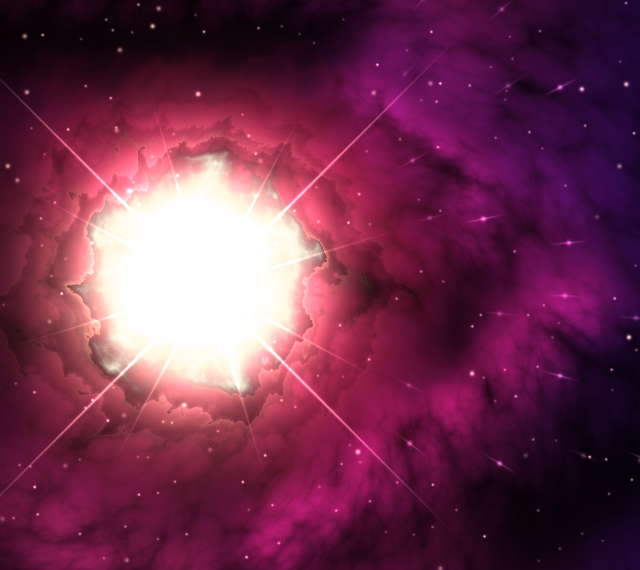
This background is drawn by a WebGL 2 fragment shader. Its source:

```glsl
#version 300 es
precision highp float;
// A blazing white star inside ragged crimson cloud rings, in a violet nebula with scattered stars.
uniform vec2 u_resolution;
out vec4 fragColor;

const vec2 CORE = vec2(0.345, 0.513);
const vec2 FLARE = vec2(0.365, 0.496);
const float PI = 3.14159;

vec2 hash2(vec2 p) {
  return fract(sin(vec2(dot(p, vec2(127.1, 311.7)), dot(p, vec2(269.5, 183.3)))) * 43758.5);
}

// Cellular noise with rounded tops and dark creases.
float puffs(vec2 p) {
  vec2 cell = floor(p), f = p - cell;
  float nearest = 2.0;
  for (int y = -1; y <= 1; y++)
    for (int x = -1; x <= 1; x++) {
      vec2 o = vec2(x, y);
      vec2 d = o + hash2(cell + o) - f;
      nearest = min(nearest, dot(d, d));
    }
  return 1.0 - 1.6 * nearest;
}

// Octaves of puffs, each bent slightly by sines and turned.
float billows(vec2 p) {
  float sum = 0.0, amp = 0.5;
  for (int i = 0; i < 5; i++) {
    p += 0.12 * sin(p.yx * 1.9 + vec2(1.7, 4.1) * float(i));
    sum += amp * puffs(p);
    p = mat2(1.6, 1.2, -1.2, 1.6) * p + 3.7;
    amp *= 0.53;
  }
  return sum;
}

// Soft glow around a line segment.
float band(vec2 p, vec2 a, vec2 b, float width) {
  vec2 v = b - a, d = p - a;
  d -= v * clamp(dot(d, v) / dot(v, v), 0.0, 1.0);
  return exp(-dot(d, d) / (width * width));
}

// One star per chosen cell, with a streak pointing away from the core.
float stars(vec2 p, float scale, float density, float size, float streak) {
  vec2 cell = floor(p * scale);
  vec2 rnd = hash2(cell + scale);
  float margin = streak > 0.0 ? 0.3 : 0.1;
  vec2 pos = (cell + mix(vec2(margin), vec2(1.0 - margin), hash2(cell + 7.3))) / scale;
  vec2 d = p - pos, dir = normalize(pos - CORE);
  float along = dot(d, dir), across = dot(d, vec2(-dir.y, dir.x));
  float dotGlow = exp(-dot(d, d) / (size * size));
  float tail = exp(-pow(across / (0.45 * size), 2.0)) * smoothstep(0.3 / scale, 0.0, abs(along));
  float cross = exp(-pow(along / (0.45 * size), 2.0)) * smoothstep(0.25 / scale, 0.0, abs(across));
  float lit = step(rnd.x, density) * (0.25 + 0.75 * rnd.y * rnd.y);
  return lit * (dotGlow + streak * (0.45 * tail + 0.6 * cross * step(0.8, rnd.y)));
}

void main() {
  vec2 p = gl_FragCoord.xy / u_resolution.y;
  vec2 v = p - CORE;
  float r = length(v), angle = atan(v.y, v.x);
  float twist = 0.9 * r;
  vec2 swirl = mat2(cos(twist), sin(twist), -sin(twist), cos(twist)) * v;
  float cloud = billows(swirl * 11.0 + 5.0);
  float haze = billows(p * 4.0 + 11.0);
  vec2 q = p + 0.08 * (vec2(haze, cloud) - 0.6);

  // Violet space with magenta drifts and dark hollows.
  vec3 col = mix(vec3(0.25, 0.04, 0.16), vec3(0.10, 0.02, 0.17), smoothstep(0.75, 1.15, p.x));
  col += vec3(0.09, 0.015, 0.13) * band(q, vec2(0.6, 0.97), vec2(0.95, 0.72), 0.16);
  col += vec3(0.22, 0.03, 0.15) * band(q, vec2(0.64, 0.87), vec2(0.83, 0.70), 0.04);
  col += vec3(0.30, 0.04, 0.17) * band(q, vec2(0.5, 0.09), vec2(1.03, 0.49), 0.07);
  col += vec3(0.10, 0.01, 0.05) * band(q, vec2(0.72, 0.6), vec2(0.95, 0.58), 0.12);
  col += vec3(0.20, 0.05, 0.10) * band(q, vec2(0.0, 0.16), vec2(0.3, 0.02), 0.1);
  col *= 1.0 - 0.75 * band(q, vec2(0.92, 0.08), vec2(1.1, 0.2), 0.11);
  col *= 1.0 - 0.55 * band(q, vec2(0.84, 0.53), vec2(0.8, 0.42), 0.06);

  // Crimson shell, darker to the left and warmer above.
  vec3 crimson = mix(vec3(0.42, 0.10, 0.18), vec3(0.56, 0.08, 0.23), smoothstep(-0.3, 0.1, v.x + v.y));
  col = mix(col, crimson, smoothstep(0.5, 0.26, r + 0.12 * (cloud - 0.6)));
  col *= 1.0 - 0.85 * band(q, vec2(-0.05, 0.94), vec2(0.55, 0.95), 0.1);
  col *= 0.7 + 0.3 * smoothstep(0.0, 0.1, p.x);
  col *= 0.12 + 0.85 * cloud + 0.5 * haze;

  // Glow and lit cloud lips, ring by ring.
  float glow = exp(-pow(max(r - 0.15, 0.0) / 0.085, 1.4));
  col += vec3(0.76, 0.64, 0.52) * glow * (0.45 + 0.85 * cloud);
  for (int i = 0; i < 4; i++) {
    float k = float(i);
    float d = r - 0.205 - 0.042 * k + 0.09 * (cloud - 0.6) + 0.012 * sin(angle * 3.0 + k * 2.1);
    float patches = 0.5 + 0.5 * sin(angle * 2.0 + k * 1.9 + 3.0 * haze);
    float lip = smoothstep(-0.003, 0.004, d) * exp(-max(d, 0.0) * 95.0);
    col += vec3(0.85, 0.66, 0.5) * lip * patches * 0.6 * exp(-0.75 * k);
    col *= 1.0 - 0.12 * exp(-pow((d + 0.015) / 0.014, 2.0));
  }
  float whiteEdge = r + 0.07 * (cloud - 0.6);
  col = mix(col, vec3(1.0, 0.97, 0.87), smoothstep(0.215, 0.16, whiteEdge));
  col = mix(col, vec3(1.0), smoothstep(0.18, 0.12, whiteEdge));

  // Small dots everywhere, streaked stars to the right.
  float right = smoothstep(0.6, 0.8, p.x);
  col += vec3(1.0, 0.75, 0.8) * stars(p, 24.0, 0.25, 0.0022, 0.0);
  col += vec3(1.0, 0.8, 0.75) * stars(p + 0.03, 11.0, 0.25, 0.0038, 0.0);
  col += vec3(1.0, 0.5, 0.85) * stars(p, 7.5, 0.6, 0.0042, 1.0) * right;

  // Four long diagonal rays and eight faint short ones, hidden inside the core.
  vec2 f = p - FLARE;
  for (int i = 0; i < 12; i++) {
    bool major = i < 4;
    float a = major ? PI * (0.25 + 0.5 * float(i)) : PI * (0.125 + 0.25 * float(i)) - 0.1;
    float reach = major ? 0.67 : 0.38;
    float along = dot(f, vec2(cos(a), sin(a))), across = dot(f, vec2(-sin(a), cos(a)));
    float fade = smoothstep(reach, 0.1, along) * smoothstep(0.08, 0.16, along);
    float width = 0.0013 + 0.0012 * fade;
    col += vec3(0.9, 0.68, 0.7) * exp(-pow(across / width, 2.0)) * fade * (major ? 0.75 : 0.3);
  }
  fragColor = vec4(clamp(col, 0.0, 1.0), 1.0);
}
```
